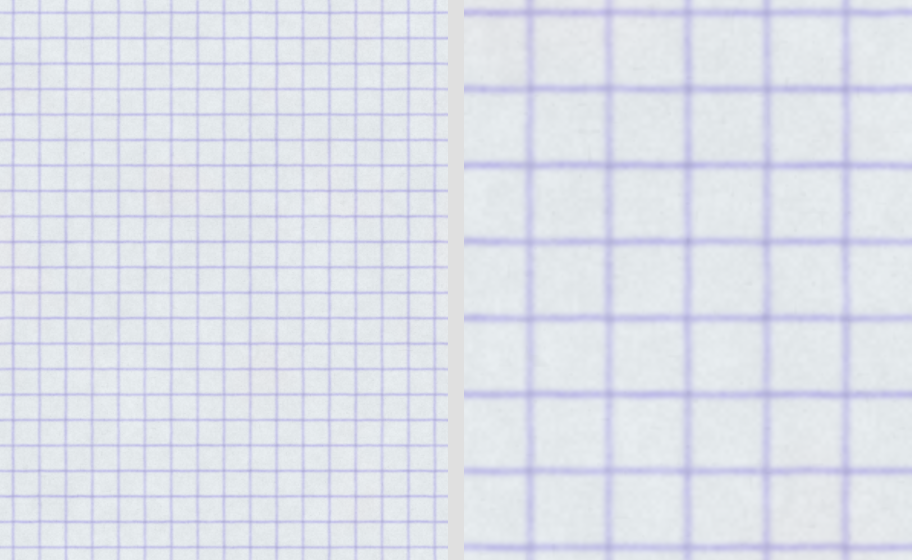
Left: the whole. Right: its middle third, enlarged.
This pattern is drawn by a Shadertoy shader. Its source:

```glsl
const vec2 CELLS = vec2(17.0, 22.0);
const vec3 PAPER = vec3(0.893, 0.913, 0.924);
const vec3 INK = vec3(0.745, 0.738, 0.905);

float hash(vec2 cell, float seed) {
    uvec2 q = uvec2(cell) * uvec2(1597334673u, 3812015801u);
    uint n = (q.x ^ q.y ^ (uint(seed) * 2798796415u)) * 1597334673u;
    n = (n ^ (n >> 15u)) * 2246822519u;
    n ^= n >> 13u;
    return float(n >> 8u) / 16777216.0;
}

// Value noise in -1..1 that wraps over the unit square
float tileNoise(vec2 uv, vec2 period, float seed) {
    vec2 p = uv * period;
    vec2 i = floor(p);
    vec2 f = p - i;
    f = f * f * (3.0 - 2.0 * f);
    vec2 a = mod(i, period);
    vec2 b = mod(i + 1.0, period);
    float low = mix(hash(a, seed), hash(vec2(b.x, a.y), seed), f.x);
    float high = mix(hash(vec2(a.x, b.y), seed), hash(b, seed), f.x);
    return 2.0 * mix(low, high, f.y) - 1.0;
}

float tileFbm(vec2 uv, vec2 period, float seed) {
    float sum = 0.0;
    float amplitude = 0.5;
    for (int octave = 0; octave < 4; octave++) {
        sum += amplitude * tileNoise(uv, period, seed + float(octave));
        period *= 2.0;
        amplitude *= 0.6;
    }
    return sum;
}

// Soft ruled line through the middle of each cell
float ruledLine(float coord, float halfWidth, float pixel) {
    float d = fract(coord) - 0.5;
    float variance = halfWidth * halfWidth + 0.1 * pixel * pixel;
    return halfWidth * inversesqrt(variance) * exp(-0.5 * d * d / variance);
}

// Uneven ink: each line differs, and fades along its length
float inkStrength(vec2 uv, float lineIndex, vec2 period, float seed) {
    float perLine = mix(0.88, 1.0, hash(vec2(lineIndex, 3.0), seed));
    return perLine + 0.12 * tileNoise(uv, period, seed + 1.0)
                   + 0.13 * tileNoise(uv, vec2(190.0, 238.0), seed + 2.0);
}

vec3 paperColor(vec2 uv) {
    float mottling = tileFbm(uv, vec2(7.0, 9.0), 11.0);
    float clumps = tileFbm(uv, vec2(38.0, 48.0), 21.0);
    float fibres = tileNoise(uv, vec2(96.0, 230.0), 31.0)
                 + tileNoise(uv, vec2(190.0, 130.0), 32.0);
    float grain = tileNoise(uv, vec2(293.0, 367.0), 33.0);
    float shade = 0.010 * mottling + 0.012 * clumps + 0.005 * fibres + 0.010 * grain;

    // Sparse grey flecks and faint warm patches
    float flecks = smoothstep(0.72, 1.0, tileNoise(uv, vec2(150.0, 187.0), 41.0));
    float warmth = smoothstep(0.1, 0.7, tileFbm(uv, vec2(5.0, 6.0), 51.0));
    return PAPER + shade - 0.018 * flecks + warmth * vec3(0.006, -0.004, -0.005);
}

void mainImage(out vec4 fragColor, in vec2 fragCoord) {
    vec2 uv = fragCoord / iResolution.xy;
    vec2 pixel = CELLS / iResolution.xy;

    // Slight waver of the printed lines
    vec2 waver = 0.012 * vec2(tileNoise(uv, vec2(17.0, 70.0), 61.0),
                              tileNoise(uv, vec2(56.0, 22.0), 62.0));
    vec2 grid = uv * CELLS + waver;
    vec2 lineIndex = mod(floor(grid), CELLS);

    float vertical = ruledLine(grid.x, 0.047, pixel.x)
                   * inkStrength(uv, lineIndex.x, vec2(17.0, 44.0), 71.0);
    float horizontal = ruledLine(grid.y, 0.043, pixel.y)
                     * inkStrength(uv, lineIndex.y, vec2(34.0, 22.0), 81.0);

    // Overlapping ink, a little darker at the crossings
    float coverage = 1.0 - (1.0 - 0.74 * vertical) * (1.0 - 0.88 * horizontal);
    vec3 color = paperColor(uv) + (INK - PAPER) * coverage;
    color -= 0.05 * vertical * horizontal;

    fragColor = vec4(clamp(color, 0.0, 1.0), 1.0);
}
```
